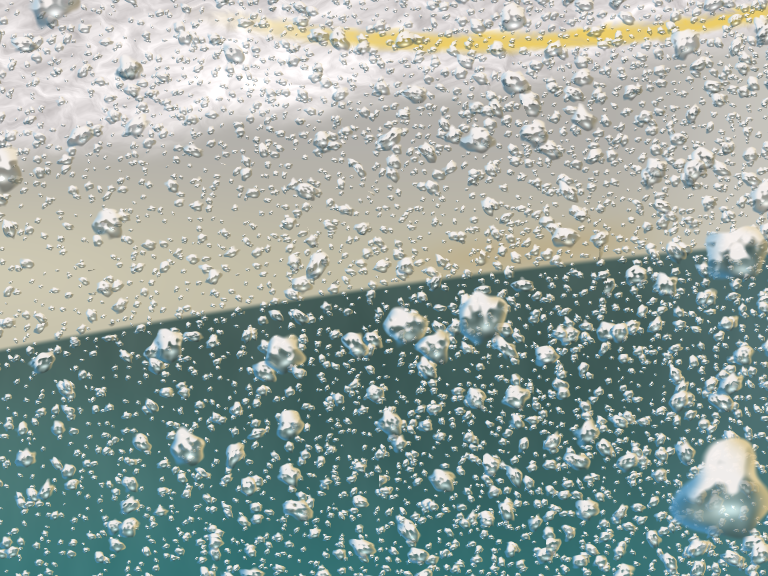
This texture is drawn by a Shadertoy shader. Its source:

```glsl
// Rising air bubbles under bright water, in front of a pale hull and deep teal sea.

float hash(vec2 p) {
    vec3 q = fract(vec3(p.xyx) * 0.1031);
    q += dot(q, q.yzx + 33.33);
    return fract((q.x + q.y) * q.z);
}

vec2 hash2(vec2 p) {
    return vec2(hash(p), hash(p + 47.3));
}

mat2 rotation(float angle) {
    float c = cos(angle), s = sin(angle);
    return mat2(c, s, -s, c);
}

float cornerSlope(vec2 cell, vec2 offset) {
    float angle = 6.2832 * hash(cell);
    return dot(vec2(cos(angle), sin(angle)), offset);
}

float gradientNoise(vec2 p) {
    vec2 i = floor(p), f = fract(p), e = vec2(0.0, 1.0);
    vec2 u = f * f * f * (f * (f * 6.0 - 15.0) + 10.0);
    float low = mix(cornerSlope(i, f), cornerSlope(i + e.yx, f - e.yx), u.x);
    float high = mix(cornerSlope(i + e.xy, f - e.xy), cornerSlope(i + 1.0, f - 1.0), u.x);
    return mix(low, high, u.y);
}

float fbm(vec2 p) {
    float sum = 0.0, amp = 1.0;
    for (int i = 0; i < 4; i++) {
        sum += amp * gradientNoise(p);
        p = rotation(0.6) * p * 2.03;
        amp *= 0.5;
    }
    return sum;
}

// Soft round spot, 1 at its centre
float glow(vec2 offset, vec2 extent) {
    vec2 n = offset / extent;
    return exp(-dot(n, n));
}

// Height of the lower hull edge; uv runs from 0 to 1 on both axes
float hullEdge(float x) {
    return 0.392 + 0.255 * x - 0.07 * x * x;
}

vec3 deepWater(vec2 uv) {
    vec3 teal = mix(vec3(0.2, 0.46, 0.47), vec3(0.29, 0.37, 0.35), smoothstep(0.0, 0.42, uv.y));
    teal = mix(teal, vec3(0.22, 0.34, 0.33), 0.65 * glow(uv - vec2(0.6, 0.28), vec2(0.4, 0.25)));
    teal = mix(teal, vec3(0.36, 0.52, 0.5), 0.5 * glow(uv - vec2(0.0, 0.18), vec2(0.25, 0.2)));
    teal = mix(teal, vec3(0.34, 0.48, 0.5), 0.5 * smoothstep(0.75, 1.0, uv.x));
    return teal + 0.03 * fbm(uv * vec2(14.0, 4.0));
}

vec3 paleHull(vec2 uv) {
    float band = 0.71 + 0.2 * uv.x + 0.03 * fbm(uv * 7.0);
    vec3 color = mix(vec3(0.76, 0.74, 0.65), vec3(0.7, 0.69, 0.67), smoothstep(0.5, 0.78, uv.y));
    color = mix(color, vec3(0.84, 0.82, 0.74), 0.6 * glow(uv - vec2(0.0, 0.52), vec2(0.25, 0.14)));
    float rust = exp(-pow((uv.y - hullEdge(uv.x) - 0.03) * 28.0, 2.0)) * smoothstep(0.45, 0.65, uv.x);
    color = mix(color, vec3(0.72, 0.62, 0.42), 0.4 * rust * (1.0 - smoothstep(0.75, 0.9, uv.x)));
    color = mix(color, vec3(0.83, 0.82, 0.79), 0.6 * smoothstep(0.78, 1.0, uv.x));
    // Glaring surface above the shadow band
    float ripple = fbm(uv * vec2(22.0, 38.0) + 2.0 * fbm(uv * 9.0));
    vec3 glare = vec3(0.86, 0.84, 0.84) + 0.17 * ripple;
    glare += 0.14 * glow(uv - vec2(0.33, 0.85), vec2(0.2, 0.12));
    color = mix(color, glare, smoothstep(-0.03, 0.06, uv.y - band));
    // Curved yellow strip with broken edges
    float sag = 0.925 + 0.38 * (uv.x - 0.62) * (uv.x - 0.62) + 0.008 * ripple;
    float strip = 1.0 - smoothstep(0.004, 0.023, abs(uv.y - sag));
    strip *= smoothstep(0.22, 0.55, uv.x) * (0.85 + 0.35 * ripple);
    return mix(color, vec3(0.93, 0.8, 0.36), clamp(strip, 0.0, 0.9));
}

// Blends one lit bubble over the color; offset is measured from its centre
vec3 addBubble(vec3 color, vec2 offset, float radius, float seed, float depth, float pixel) {
    vec2 n = offset / radius;
    float wobble = gradientNoise(n * 1.1 + seed * 71.0);
    float edge = length(n) + 0.55 * wobble;
    float soft = 0.06 + 0.8 * pixel / radius;
    float cover = 1.0 - smoothstep(1.0 - soft, 1.0 + soft, edge);
    float swirl = gradientNoise(n * 2.6 + seed * 29.0) * smoothstep(0.006, 0.02, radius);
    float light = dot(n, vec2(-0.3, 0.9)) + 0.5 * wobble + 0.9 * swirl;
    // Translucent belly, shaded rim, bright cap
    vec3 belly = mix(color * 0.72, vec3(0.62, 0.7, 0.69), 0.25 + 0.35 * depth + 0.5 * swirl);
    float rim = smoothstep(0.5, 0.95, edge);
    belly = mix(belly, color * 0.55, 0.6 * rim);
    vec3 body = mix(belly, vec3(0.97, 0.95, 0.94), smoothstep(-0.1, 0.35, light));
    // Refracted glint and colored fringes near the rim
    body += 0.4 * glow(n - vec2(0.15, -0.45), vec2(0.3, 0.2));
    float fringe = rim * mix(0.35, 0.85, depth);
    body = mix(body, vec3(0.3, 0.58, 0.75), fringe * smoothstep(0.1, 0.7, -n.x - 0.3 * n.y));
    body = mix(body, vec3(0.87, 0.78, 0.56), fringe * smoothstep(0.2, 0.8, n.x + 0.3 * n.y));
    return mix(color, min(body, 1.0), 0.96 * cover);
}

// One rotated grid holding at most one bubble per cell
vec3 bubbleLayer(vec3 color, vec2 p, float size, float seed, float density, float depth, float pixel) {
    mat2 turn = rotation(seed * 1.7);
    vec2 grid = turn * p / size + seed * 17.0;
    vec2 cell = floor(grid);
    vec2 centre = 0.32 + 0.36 * hash2(cell + seed * 9.0);
    float pick = hash(cell + seed * 31.0 + 5.0);
    if (pick > density) return color;
    float radius = size * mix(0.1, 0.27, hash(cell + 83.0));
    vec2 offset = transpose(turn) * (fract(grid) - centre) * size;
    vec2 stretch = vec2(0.95, 1.0 + 0.6 * hash(cell + 11.0));
    float tilt = 2.4 * (hash(cell + 61.0) - 0.5);
    offset = rotation(-tilt) * (stretch * (rotation(tilt) * offset));
    return addBubble(color, offset, radius, pick, depth, pixel);
}

void mainImage(out vec4 fragColor, in vec2 fragCoord) {
    vec2 uv = fragCoord / iResolution.xy;
    vec2 p = fragCoord / iResolution.y;
    float pixel = 1.0 / iResolution.y;
    float above = smoothstep(-0.006, 0.006, uv.y - hullEdge(uv.x));
    float depth = 1.0 - smoothstep(-0.15, 0.1, uv.y - hullEdge(uv.x));
    vec3 color = mix(deepWater(uv), paleHull(uv), above);

    // Scattered bubbles, fine to coarse, denser to the right and sparse on the hull
    float crowd = 0.3 * (uv.x - 0.5) - 0.14 * glow(uv - vec2(0.25, 0.58), vec2(0.4, 0.16));
    for (int i = 0; i < 11; i++) {
        float k = float(i);
        float density = mix(0.55, 0.3, k / 10.0) + crowd;
        color = bubbleLayer(color, p, 0.021 * pow(1.165, k), k + 1.0, density, depth, pixel);
    }

    // Large near bubbles: centre and radius
    vec3 near[11] = vec3[11](vec3(0.838, 0.45, 0.042), vec3(0.705, 0.43, 0.034),
        vec3(0.755, 0.398, 0.028), vec3(0.492, 0.385, 0.032), vec3(1.255, 0.15, 0.08),
        vec3(0.0, 0.705, 0.036), vec3(1.28, 0.555, 0.05), vec3(0.325, 0.222, 0.03),
        vec3(0.09, 0.995, 0.04), vec3(0.295, 0.4, 0.026), vec3(0.19, 0.612, 0.024));
    for (int i = 0; i < 11; i++)
        color = addBubble(color, p - near[i].xy, near[i].z, float(i) * 0.37, depth, pixel);
    fragColor = vec4(clamp(color, 0.0, 1.0), 1.0);
}
```
